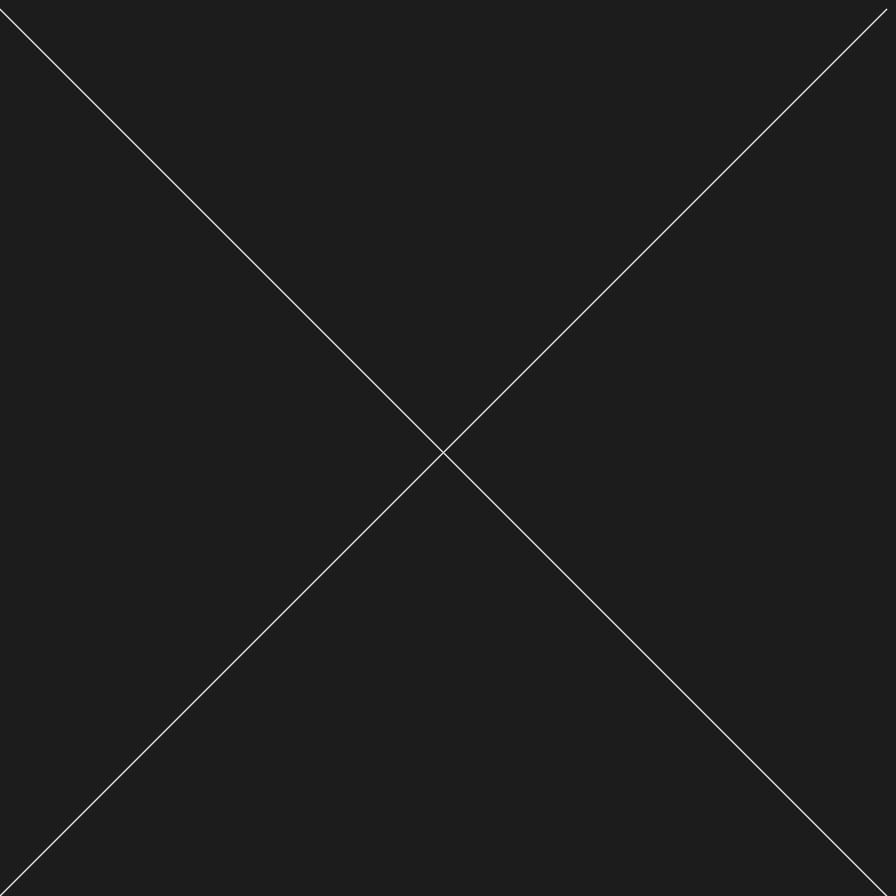
Reproduce this background procedurally as a WebGL 2 fragment shader.

```glsl
#version 300 es
precision highp float;
// Two fine pale diagonals crossing on a flat charcoal ground.
// They span a square anchored at the lower left, slightly smaller than the
// canvas; each line is a distance function with box-filtered coverage.

uniform vec2 u_resolution;
out vec4 fragColor;

const vec3 GROUND_COLOR = vec3(0.11);
const vec3 LINE_COLOR = vec3(0.92);
const float SQUARE_SIZE = 0.9896;  // side of the square holding the diagonals
const float HALF_WIDTH = 0.00075;  // half the line thickness

// Distance from p to the segment a-b
float segmentDistance(vec2 p, vec2 a, vec2 b) {
    vec2 ab = b - a;
    float along = clamp(dot(p - a, ab) / dot(ab, ab), 0.0, 1.0);
    return length(p - a - ab * along);
}

// Share of a pixel covered by a line at the given distance
float lineCoverage(float dist, float pixel) {
    float outer = clamp(0.5 + (HALF_WIDTH - dist) / pixel, 0.0, 1.0);
    float inner = clamp(0.5 - (HALF_WIDTH + dist) / pixel, 0.0, 1.0);
    return outer - inner;
}

void main() {
    vec2 uv = gl_FragCoord.xy / u_resolution;
    float pixel = 1.0 / min(u_resolution.x, u_resolution.y);

    // Rising and falling diagonals
    float rising = segmentDistance(uv, vec2(0.0), vec2(SQUARE_SIZE));
    float falling = segmentDistance(uv, vec2(0.0, SQUARE_SIZE), vec2(SQUARE_SIZE, 0.0));

    float coverage = lineCoverage(min(rising, falling), pixel);
    fragColor = vec4(mix(GROUND_COLOR, LINE_COLOR, coverage), 1.0);
}
```
